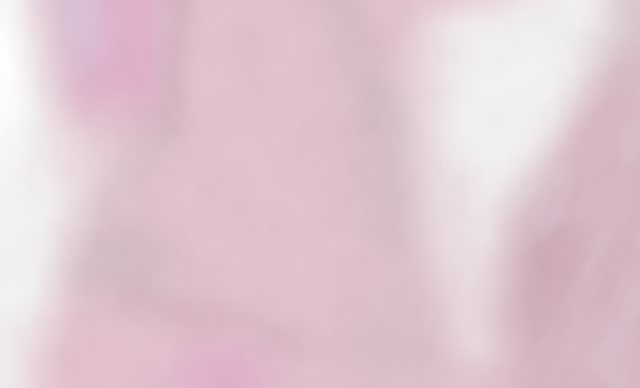
Give the GLSL for this background, as a Shadertoy shader.

```glsl
// Soft watercolour haze: rose centre, white veils at left and right, mauve and magenta stains.

#define ASPECT 1.65
#define WARP 0.022
#define GRAIN 0.035
#define ROSE vec3(0.878, 0.757, 0.800)
#define WHITE vec3(0.945, 0.942, 0.945)
#define BLUSH vec3(0.890, 0.755, 0.800)
#define MAUVE vec3(0.800, 0.665, 0.720)
#define ASH vec3(0.800, 0.720, 0.750)
#define MAGENTA vec3(0.870, 0.675, 0.785)
#define LILAC vec3(0.845, 0.770, 0.860)

vec2 hashGradient(vec2 cell) {
    vec2 h = vec2(dot(cell, vec2(127.1, 311.7)), dot(cell, vec2(269.5, 183.3)));
    return 2.0 * fract(sin(h) * 43758.5) - 1.0;
}

float gradientNoise(vec2 p) {
    vec2 i = floor(p), f = fract(p);
    vec2 u = f * f * f * (f * (f * 6.0 - 15.0) + 10.0);
    vec2 e = vec2(1.0, 0.0);
    float low = mix(dot(hashGradient(i), f), dot(hashGradient(i + e), f - e), u.x);
    float high = mix(dot(hashGradient(i + e.yx), f - e.yx),
                     dot(hashGradient(i + 1.0), f - 1.0), u.x);
    return mix(low, high, u.y);
}

float fbm(vec2 p) {
    float sum = 0.0, amp = 0.5;
    for (int i = 0; i < 5; i++) {
        sum += amp * gradientNoise(p);
        p = mat2(1.6, 1.2, -1.2, 1.6) * p + 7.3;
        amp *= 0.5;
    }
    return sum;
}

// Gaussian stain with separate radii along x and y
float stain(vec2 uv, vec2 centre, vec2 radius) {
    vec2 d = (uv - centre) / radius;
    return exp(-dot(d, d));
}

// Soft line from a to b
float stroke(vec2 uv, vec2 a, vec2 b, float width) {
    vec2 scale = vec2(ASPECT, 1.0);
    vec2 pa = (uv - a) * scale, ba = (b - a) * scale;
    float d = length(pa - ba * clamp(dot(pa, ba) / dot(ba, ba), 0.0, 1.0)) / width;
    return exp(-d * d);
}

void mainImage(out vec4 fragColor, in vec2 fragCoord) {
    vec2 canvas = fragCoord / iResolution.xy;
    vec2 p = canvas * vec2(ASPECT, 1.0);

    // Ragged paint edges
    vec2 uv = canvas + WARP * vec2(fbm(p * 5.0), fbm(p * 5.0 + 31.0));
    vec3 col = ROSE;

    // Ashen folds around the rose centre
    col = mix(col, MAUVE, 0.50 * stroke(uv, vec2(0.275, 1.05), vec2(0.265, 0.68), 0.050));
    col = mix(col, ASH, 0.40 * stroke(uv, vec2(0.25, 0.66), vec2(0.16, 0.48), 0.070));
    col = mix(col, ASH, 0.70 * stain(uv, vec2(0.175, 0.33), vec2(0.110, 0.100)));
    col = mix(col, MAUVE, 0.35 * stroke(uv, vec2(0.22, 0.22), vec2(0.45, 0.13), 0.060));
    col = mix(col, ASH, 0.65 * stroke(uv, vec2(0.53, 1.02), vec2(0.60, 0.70), 0.075));
    col = mix(col, ASH, 0.60 * stain(uv, vec2(0.615, 0.51), vec2(0.070, 0.180)));
    col = mix(col, ASH, 0.40 * stain(uv, vec2(0.62, 0.12), vec2(0.110, 0.150)));

    // Right bank, mauve with pale streaks
    float bank = smoothstep(0.72, 0.86, uv.x);
    col = mix(col, vec3(0.835, 0.710, 0.760), bank);
    col = mix(col, MAUVE, 0.85 * stain(uv, vec2(0.84, 0.31), vec2(0.080, 0.160)));
    float streak = smoothstep(-0.10, 0.35, fbm(mat2(0.85, 0.5, -0.5, 0.85) * p * vec2(9.0, 3.0)));
    col = mix(col, vec3(0.860, 0.790, 0.835), 0.45 * bank * streak);
    col = mix(col, vec3(0.850, 0.800, 0.820), 0.60 * stain(uv, vec2(1.0, 1.0), vec2(0.100, 0.200)));

    // White veil leaning to the upper right
    float fromTop = uv.y - 0.78;
    float veilLeft = 0.635 + 0.22 * fromTop * fromTop;
    float veilRight = 0.78 + 0.17 * smoothstep(0.3, 1.0, uv.y);
    float veil = smoothstep(veilLeft - 0.055, veilLeft + 0.120, uv.x)
               * (1.0 - smoothstep(veilRight - 0.070, veilRight + 0.060, uv.x));
    veil *= smoothstep(-0.05, 0.40, uv.y);
    col = mix(col, WHITE, 0.95 * veil);
    col = mix(col, WHITE, 0.70 * stroke(uv, vec2(0.87, 0.98), vec2(0.79, 0.68), 0.120));
    col = mix(col, vec3(0.915, 0.870, 0.890), 0.60 * stroke(uv, vec2(0.70, 0.50), vec2(0.74, 0.12), 0.080));
    col = mix(col, BLUSH, 0.75 * stain(uv, vec2(0.70, 1.02), vec2(0.120, 0.060)));
    col = mix(col, BLUSH, 0.50 * stain(uv, vec2(0.60, 0.97), vec2(0.040, 0.120)));

    // White veil on the left edge
    float belly = (uv.y - 0.48) / 0.30;
    float leftEdge = 0.055 + 0.065 * exp(-belly * belly);
    col = mix(col, WHITE, 1.0 - smoothstep(leftEdge - 0.065, leftEdge + 0.055, uv.x));
    col = mix(col, vec3(0.920, 0.860, 0.885), 0.60 * stain(uv, vec2(0.12, 0.61), vec2(0.080, 0.120)));
    col = mix(col, vec3(1.0), 0.90 * stain(uv, vec2(0.0, 0.80), vec2(0.040, 0.240)));

    // Magenta and lilac stains
    float block = smoothstep(0.075, 0.155, uv.x) * (1.0 - smoothstep(0.225, 0.270, uv.x));
    col = mix(col, MAGENTA, 0.80 * block * smoothstep(0.60, 0.82, uv.y));
    col = mix(col, LILAC, 0.75 * stain(uv, vec2(0.125, 0.96), vec2(0.040, 0.160)));
    col = mix(col, BLUSH, 0.55 * stain(uv, vec2(0.15, 0.06), vec2(0.120, 0.120)));
    col = mix(col, MAGENTA, 0.90 * stain(uv, vec2(0.345, 0.03), vec2(0.090, 0.085)));

    // Mottled wash with fine brush fibres
    float wash = fbm(p * 7.0 + 12.0) + 0.5 * fbm(p * vec2(30.0, 14.0));
    col += GRAIN * wash * vec3(0.8, 1.1, 1.0);
    fragColor = vec4(clamp(col, 0.0, 1.0), 1.0);
}
```
